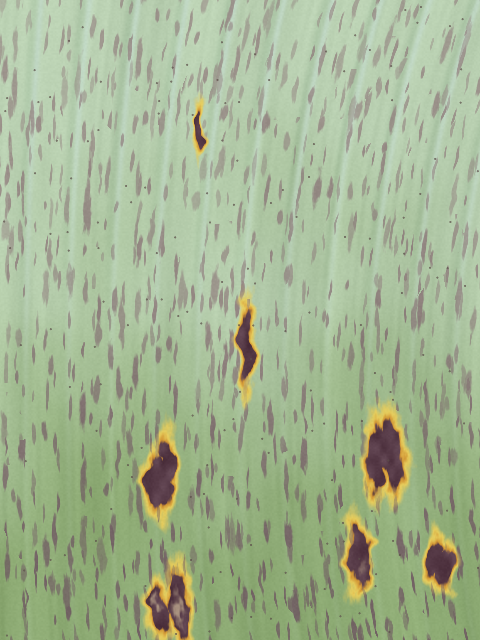
A Shadertoy shader for this texture:

```glsl
// A diseased leaf: pale curved veins over green, many purple-brown streaks,
// and dark lesions with yellow halos towards the foot. Streaks sit in jittered
// cells along the veins; lesions are noise-warped ellipses placed by a loop.

float hash(vec2 p) {
    vec3 q = fract(vec3(p.xyx) * 0.1031);
    q += dot(q, q.yzx + 33.33);
    return fract((q.x + q.y) * q.z);
}

float noise(vec2 p) {
    vec2 i = floor(p), f = fract(p);
    f = f * f * (3.0 - 2.0 * f);
    return mix(mix(hash(i), hash(i + vec2(1, 0)), f.x),
               mix(hash(i + vec2(0, 1)), hash(i + vec2(1, 1)), f.x), f.y);
}

float fbm(vec2 p) {
    return 0.55 * noise(p) + 0.3 * noise(p * 2.1 + 7.3) + 0.15 * noise(p * 4.3 + 3.1);
}

// Opacity of one layer of thin streaks, at most one per cell
float streaks(vec2 p, float scale, float seed) {
    vec2 cell = vec2(0.021, 0.074) * scale;
    vec2 g = p / cell;
    g.y += hash(vec2(floor(g.x), seed)) * 9.0;
    vec2 id = floor(g) + seed * 17.0;
    float a = hash(id), b = hash(id + 31.7), c = hash(id + 57.1);
    float clump = noise(p * vec2(13.0, 8.0) + seed);
    float present = step(a, 0.2 + 0.4 * clump);

    vec2 size = vec2(mix(0.0024, 0.0052, c * c), mix(0.011, 0.027, b)) * scale;
    vec2 centre = vec2(mix(0.3, 0.7, b), mix(0.38, 0.62, c));
    vec2 q = (fract(g) - centre) * cell;
    q.x += 0.004 * (noise(p * vec2(40.0, 60.0) + seed) - 0.5);
    float ragged = fbm(p * vec2(230.0, 60.0) + seed * 5.0) - 0.5;
    float d = length(q / size) + 0.9 * ragged;
    return present * (1.0 - smoothstep(0.65, 1.15, d)) * mix(0.45, 0.95, hash(id + 83.0));
}

// Normalised distance to the nearest lesion: 1 is the rim of the dark core
float lesions(vec2 p) {
    vec2 warped = p;
    warped.x += 0.018 * (noise(p * vec2(18.0, 32.0)) - 0.5);
    warped.x += 0.007 * (noise(p * vec2(60.0, 85.0)) - 0.5);
    float nearest = 9.0;
    for (int i = 0; i < 18; i++) {
        float n = float(i);
        float rise = fract(n * 0.7549 + 0.08);
        float across = fract(n * 0.618) - 0.5;
        bool rightGroup = i % 2 == 1;

        // Two groups that widen downwards, plus two strays higher up
        vec2 centre = vec2(rightGroup ? 0.61 : 0.255, rise * (rightGroup ? 0.33 : 0.4));
        centre.x += across * (1.0 - rise) * (rightGroup ? 0.38 : 0.07);
        vec2 size = vec2(mix(0.008, 0.014, hash(vec2(n, 2.0))),
                         mix(0.026, 0.052, hash(vec2(n, 5.0))));
        if (i % 9 == 0) {
            float stray = n / 9.0;
            centre = vec2(0.385 - 0.075 * stray, 0.46 + 0.34 * stray);
            size = vec2(0.009, 0.055) * (1.0 - 0.42 * stray);
        }
        nearest = min(nearest, length((warped - centre) / size));
    }
    return nearest + 0.7 * (fbm(p * vec2(110.0, 45.0)) - 0.5);
}

void mainImage(out vec4 fragColor, in vec2 fragCoord) {
    vec2 p = fragCoord / iResolution.y;

    // Leaf coordinates: x stays constant along each bending vein
    float bend = p.y - 0.35;
    vec2 leaf = vec2(p.x - (0.04 + 0.28 * p.x) * bend * bend, p.y);

    // Green blade, paler towards the top, with fine lengthwise fibres
    float mottle = fbm(p * vec2(5.0, 4.0));
    float pale = smoothstep(0.05, 0.85, p.y + 0.5 * (mottle - 0.5));
    vec3 color = mix(vec3(0.55, 0.665, 0.45), vec3(0.72, 0.81, 0.69), pale);
    color += 0.035 * (noise(leaf * vec2(150.0, 4.0)) - 0.5);
    color += 0.045 * (noise(leaf * vec2(35.0, 2.0)) - 0.5);

    // Veins: a soft light ridge with a faint shadow at its left
    float vein = (fract((leaf.x - 0.04) / 0.067 + 0.5) - 0.5) * 0.067;
    float veinFade = mix(0.08, 0.7, smoothstep(0.25, 0.95, p.y));
    float ridge = exp(-pow(vein / 0.0045, 2.0));
    float shadow = exp(-pow((vein + 0.009) / 0.006, 2.0));
    color = mix(color, vec3(0.77, 0.86, 0.80), ridge * veinFade);
    color -= vec3(0.07, 0.055, 0.06) * shadow * veinFade;

    // Purple-brown streaks, fainter near the top
    float streak = 0.0;
    for (int i = 0; i < 4; i++) {
        float n = float(i);
        streak = max(streak, streaks(leaf + n * 0.137, 0.72 + 0.22 * n, n + 1.0));
    }
    vec3 streakColor = mix(vec3(0.43, 0.34, 0.38), vec3(0.56, 0.47, 0.48), pale);
    color = mix(color, streakColor, streak * mix(0.95, 0.75, p.y));

    // Lesions: yellow halo, orange rim, dark core with dry tan flecks
    float d = lesions(p);
    float halo = 1.0 - smoothstep(1.3, 1.95, d);
    vec3 haloColor = mix(vec3(0.82, 0.58, 0.20), vec3(0.90, 0.80, 0.36), smoothstep(1.0, 1.4, d));
    color = mix(color, haloColor, halo * (1.0 - 0.5 * streak));
    vec3 coreColor = vec3(0.34, 0.23, 0.28) + 0.12 * (noise(p * vec2(90.0, 50.0)) - 0.5);
    float dry = smoothstep(0.5, 0.75, fbm(p * vec2(65.0, 35.0))) * (1.0 - smoothstep(0.06, 0.16, p.y));
    coreColor = mix(coreColor, vec3(0.66, 0.57, 0.50), dry * (1.0 - smoothstep(0.4, 0.85, d)));
    color = mix(color, coreColor, 1.0 - smoothstep(0.9, 1.1, d));

    // Sparse dark specks and fine grain
    vec2 speckCell = p * 42.0;
    vec2 speckId = floor(speckCell);
    vec2 speckAt = 0.2 + 0.6 * vec2(hash(speckId + 3.0), hash(speckId + 9.0));
    float speck = 1.0 - smoothstep(0.04, 0.10, length(fract(speckCell) - speckAt));
    color = mix(color, vec3(0.36, 0.31, 0.29), 0.7 * speck * step(hash(speckId), 0.12));
    color += 0.025 * (noise(p * 380.0) - 0.5);

    fragColor = vec4(color, 1.0);
}
```
